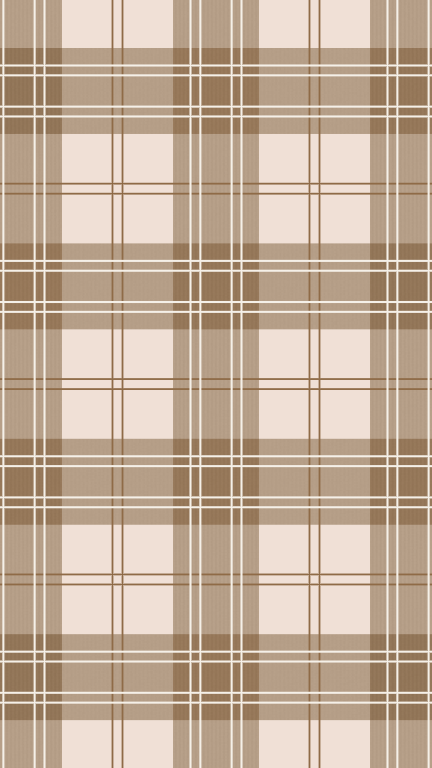
A WebGL 1 fragment shader for this pattern:

```glsl
precision highp float;
// Beige tartan: crossing translucent bands with paired white and brown pinstripes.

uniform vec2 u_resolution;

#define PERIOD vec2(0.456, 0.4523)    // repeat size, in canvas widths
#define BAND_CENTER vec2(0.5, 0.2106) // one band crossing, from the top left
#define BAND_HALF 0.0995
#define WHITE_INNER 0.0362
#define WHITE_OUTER 0.0590
#define BROWN_OFFSET 0.0116
#define WHITE_HALF 0.0024
#define BROWN_HALF 0.0021
#define RIB_PITCH 0.0093
#define RIB_DEPTH 0.010
#define GRAIN 0.008

const vec3 CREAM = vec3(0.94, 0.88, 0.84);
const vec3 BAND = vec3(0.71, 0.62, 0.53);
const vec3 CROSSING = vec3(0.59, 0.47, 0.35);
const vec3 CROSSING_OLIVE = vec3(0.55, 0.45, 0.34);
const vec3 BROWN = vec3(0.56, 0.42, 0.28);
const vec3 WHITE = vec3(0.96, 0.94, 0.91);

float hash(vec2 p) {
  return fract(sin(dot(p, vec2(127.1, 311.7))) * 43758.5453);
}

// Coverage of a strip per axis, smoothed over one pixel.
vec2 strip(vec2 dist, float halfWidth, float pixel) {
  return clamp((halfWidth - dist) / pixel + 0.5, 0.0, 1.0);
}

void main() {
  float pixel = 1.0 / u_resolution.x;
  vec2 p = vec2(gl_FragCoord.x, u_resolution.y - gl_FragCoord.y) * pixel;

  // Distance to the nearest band axis, and to the midline between bands
  vec2 cell = (p - BAND_CENTER) / PERIOD + 0.5;
  vec2 id = floor(cell);
  vec2 fromBand = abs(fract(cell) - 0.5) * PERIOD;
  vec2 fromMiddle = 0.5 * PERIOD - fromBand;

  // Bands and their darker crossings, each crossing slightly different
  vec2 band = strip(fromBand, BAND_HALF, pixel);
  float single = max(band.x, band.y);
  float crossing = band.x * band.y;
  vec3 crossingColor = mix(CROSSING, CROSSING_OLIVE, 0.6 * hash(id));
  vec3 color = mix(CREAM, BAND, single);
  color = mix(color, crossingColor, crossing);

  // Fine woven ribs and grain on the bands
  float rib = sin(6.28318 * p.x / RIB_PITCH);
  float grain = hash(floor(p / 0.0035)) - 0.5;
  color += single * (RIB_DEPTH * rib * (0.4 + 0.6 * band.x) + GRAIN * grain);

  // Brown pairs between the bands, then white pairs on top
  vec2 brown = strip(abs(fromMiddle - BROWN_OFFSET), BROWN_HALF, pixel);
  color = mix(color, BROWN, max(brown.x, brown.y));
  vec2 toWhite = min(abs(fromBand - WHITE_INNER), abs(fromBand - WHITE_OUTER));
  vec2 white = strip(toWhite, WHITE_HALF, pixel);
  color = mix(color, WHITE, max(white.x, white.y));

  gl_FragColor = vec4(color, 1.0);
}
```
